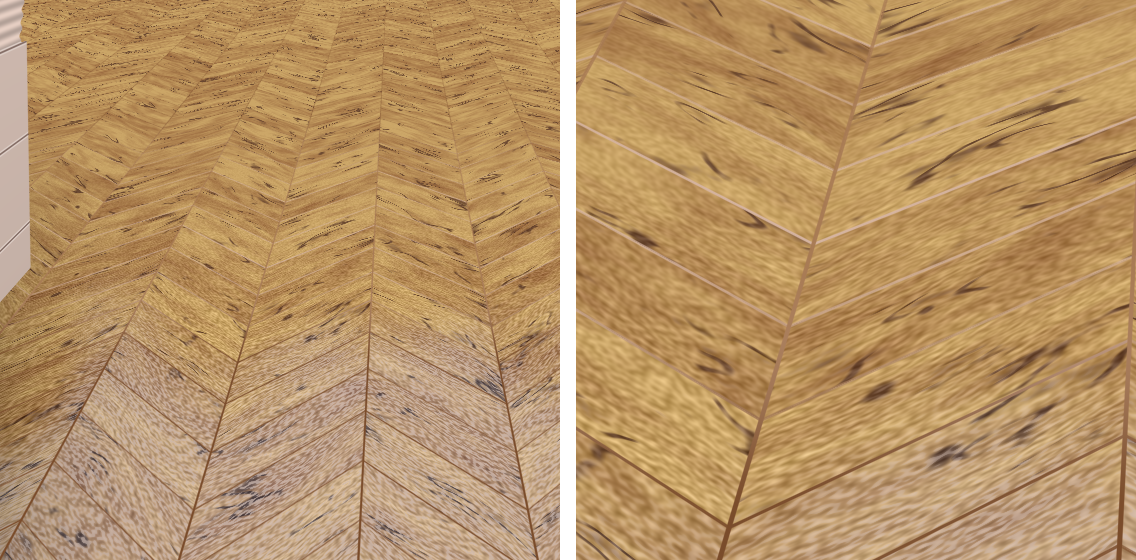
Left: the whole. Right: its middle third, enlarged.
Give the GLSL for this texture, as a WebGL 1 fragment shader.

```glsl
precision highp float;
uniform vec2 u_resolution;

#define VANISH vec2(0.704, 1.292)
#define COLUMN_WIDTH 0.248
#define PLANK_RATE 12.87
#define RISE 1.85
#define SEAM_WIDTH 0.0016
#define JOINT_WIDTH 0.0010
#define GOLD vec3(0.78, 0.63, 0.39)
#define UMBER vec3(0.61, 0.42, 0.25)
#define PALE vec3(0.79, 0.67, 0.54)
#define ROSY vec3(0.66, 0.52, 0.45)
#define KNOT vec3(0.36, 0.23, 0.16)
#define PAINT vec3(0.78, 0.70, 0.66)

float hash(vec2 p) {
  p = fract(p * vec2(0.1031, 0.1137));
  p += dot(p, p.yx + 33.33);
  return fract((p.x + p.y) * p.x * 17.0);
}

vec2 gradient(vec2 cell) {
  float a = 6.2832 * hash(cell);
  return vec2(cos(a), sin(a));
}

// Gradient noise, about -0.7 to 0.7
float noise(vec2 p) {
  vec2 i = floor(p), f = p - i;
  vec2 s = f * f * f * (f * (f * 6.0 - 15.0) + 10.0);
  vec2 e = vec2(1.0, 0.0);
  float low = mix(dot(gradient(i), f), dot(gradient(i + e), f - e), s.x);
  float high = mix(dot(gradient(i + e.yx), f - e.yx), dot(gradient(i + 1.0), f - 1.0), s.x);
  return mix(low, high, s.y);
}

float fbm(vec2 p) {
  float sum = 0.0, amp = 1.0;
  for (int i = 0; i < 4; i++) {
    sum += amp * noise(p);
    p = p * 2.03 + 17.3;
    amp *= 0.55;
  }
  return sum;
}

float line(float dist, float halfWidth, float px) {
  return 1.0 - smoothstep(halfWidth - px, halfWidth + px, dist);
}

// One plank: x runs along it, y across it
vec3 wood(vec2 local, vec2 id, float depth, float sheen) {
  float tone = hash(id + 7.0);
  float relief = smoothstep(0.45, 1.0, depth), fine = smoothstep(0.6, 1.0, depth);
  vec2 g = local + 61.0 * vec2(hash(id), hash(id + 31.0));

  // Broad figure, cathedral rings and brushed fibres
  float warp = noise(g * vec2(1.4, 0.8));
  float figure = fbm(g * vec2(1.7, 2.2) + vec2(0.0, warp));
  float rings = sin(48.0 * (g.y + 0.9 * warp + 0.12 * noise(g * vec2(5.0, 3.0))));
  float fibre = noise(g * vec2(6.0, 8.0) + vec2(0.0, 2.0 * warp));
  float fleck = noise(g * vec2(30.0, 24.0) + vec2(0.0, 6.0 * warp));
  float shade = 0.6 * tone - 0.02 + 0.62 * figure + 0.35 * fibre;
  vec3 warm = mix(GOLD, UMBER, clamp(shade, -0.1, 1.3));
  vec3 dry = mix(PALE, ROSY, clamp(shade - 0.08, -0.2, 1.1));
  vec3 color = mix(warm, dry, sheen);

  // Dark mineral patches and thin cracks running inside them
  float patches = fbm(g * vec2(1.9, 1.7) + 9.0);
  float vein = abs(noise(g * vec2(2.6, 4.0) + vec2(0.0, 2.5 * warp)) + 0.15 * fibre);
  float crack = (1.0 - smoothstep(0.02, 0.10, vein)) * smoothstep(0.12, 0.42, patches);
  float stain = smoothstep(0.35, 0.85, patches + 0.35 * fibre + 0.25 * fleck * relief);
  float mark = max(0.85 * crack, 0.7 * stain);

  // A round knot on some planks
  vec2 center = vec2(0.15 + 0.7 * hash(id + 3.0), 0.25 + 0.5 * hash(id + 5.0));
  vec2 k = (local - center) * vec2(0.65, 0.3);
  float radius = 0.010 + 0.02 * hash(id + 13.0);
  float knot = 1.0 - smoothstep(0.4, 1.3, length(k) / radius + fibre);
  mark = max(mark, 0.8 * knot * step(0.65, hash(id + 19.0)));
  color = mix(color, mix(KNOT, vec3(0.34, 0.30, 0.32), sheen), mark);

  // Embossed relief and worn highlights
  color += relief * 0.22 * fleck + fine * 0.045 * rings;
  float worn = smoothstep(0.02, 0.26, fleck + 0.25 * figure + 0.06 * rings * fine);
  return mix(color, PAINT, sheen * 0.65 * worn);
}

vec3 chevronFloor(vec2 p, float px) {
  // Perspective floor coordinates
  float depth = VANISH.y - p.y;
  float fan = (p.x - VANISH.x) / (COLUMN_WIDTH * depth);
  float u = fan + 0.2;
  float bend = mod(u + 1.0, 2.0) - 1.0;
  float w = PLANK_RATE / depth + RISE * abs(bend) - 0.55;
  vec2 id = vec2(floor(u), floor(w)), local = fract(vec2(u, w));

  // Silvery sheen close to the viewer
  float drift = 0.22 * noise(p * vec2(4.0, 5.0) + 3.0) + 0.10 * (hash(id + 43.0) - 0.5);
  float corner = 0.2 * (1.0 - smoothstep(0.0, 0.2, p.x));
  float sheen = 1.0 - smoothstep(0.2, 0.52, p.y + drift + corner);
  vec3 color = wood(local, id, depth, sheen);
  color *= 1.0 - 0.18 * exp(-9.0 * p.x) * (1.0 - smoothstep(0.5, 0.9, p.y));

  // Screen distances to column seams and plank joints
  vec2 slope = sign(bend) * RISE * vec2(1.0 / COLUMN_WIDTH, fan) / depth;
  slope.y += PLANK_RATE / (depth * depth);
  vec2 edge = min(local, 1.0 - local);
  float seamDist = edge.x * COLUMN_WIDTH * depth / length(vec2(1.0, COLUMN_WIDTH * fan));
  float jointDist = edge.y / length(slope);
  float seam = line(seamDist, SEAM_WIDTH * depth, px);
  float joint = line(jointDist, JOINT_WIDTH * depth, px);

  // Gaps are brown up close, catch light midway and fade far off
  float glint = smoothstep(0.36, 0.52, p.y) * (1.0 - smoothstep(0.68, 0.8, p.y));
  vec3 gap = mix(vec3(0.48, 0.30, 0.17), vec3(0.84, 0.71, 0.64), glint);
  float fade = mix(1.0, 0.3, smoothstep(0.45, 0.95, p.y));
  float broken = 0.55 + 0.45 * hash(vec2(id.x, floor(w + 0.5)) + 71.0);
  color = mix(color, gap, joint * fade * broken);
  return mix(color, mix(gap, UMBER, 0.8 * glint), seam * fade);
}

// Painted cabinet side, colour and coverage
vec4 cabinet(vec2 p, float px) {
  float x = min(p.x, 0.1);
  float h = (1.0 - p.y + 0.3 * x) / (1.0 - 1.55 * x);
  float molding = 1.0 - smoothstep(0.091, 0.095, h);
  float profile = sin(h * 260.0);
  float side = 0.0465 + 0.017 * (1.0 - p.y) - molding * (0.10 * h + 0.003 + 0.002 * profile);
  float cover = line(p.x, side, px) * line(h, 0.54, px);
  float groove = min(abs(h - 0.095), min(abs(h - 0.276), abs(h - 0.449)));
  vec3 color = PAINT * (1.03 - 0.08 * h + 0.13 * molding * profile);
  color = mix(color, vec3(0.86, 0.80, 0.77), line(groove, 0.005, px));
  color = mix(color, vec3(0.52, 0.43, 0.40), line(groove, 0.0018, px));
  return vec4(color, cover);
}

void main() {
  vec2 p = gl_FragCoord.xy / u_resolution;
  float px = 0.8 / min(u_resolution.x, u_resolution.y);
  vec4 side = cabinet(p, px);
  gl_FragColor = vec4(mix(chevronFloor(p, px), side.rgb, side.a), 1.0);
}
```
